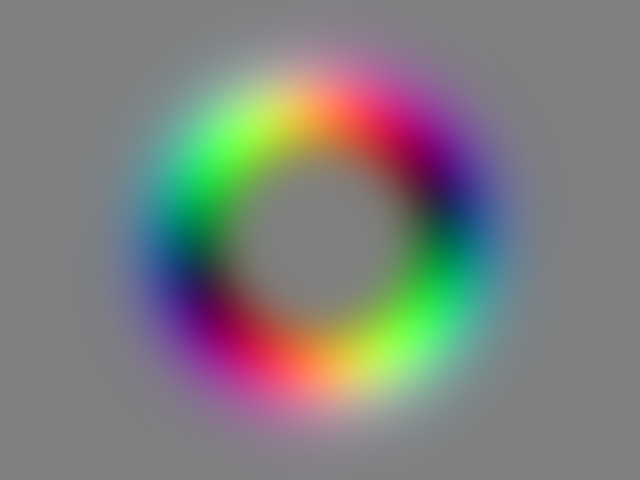
Reproduce this background procedurally as a Shadertoy shader.

```glsl
// Soft glowing ring on grey, its hues turning twice around the centre.

const float RING_RADIUS = 0.277;    // radius of peak strength, in canvas heights
const float RING_SHARPNESS = 8.0;   // higher values give a thinner ring
const float RING_TILT = 0.093;      // clockwise turn of the hue pattern, radians
const float HUE_TURNS = 2.0;        // hue cycles around the ring
const float BLUE_BALANCE = 1.13;    // relative radius where blue is neutral
const float BLUE_SLOPE = 2.2;       // rise of blue from inner to outer rim
const vec3 BACKGROUND = vec3(0.499, 0.501, 0.501);

// Bell over relative radius x: 1 at x = 1, fading to 0 inside and outside.
float ringStrength(float x) {
    return pow(x * exp(0.5 * (1.0 - x * x)), RING_SHARPNESS);
}

void mainImage(out vec4 fragColor, in vec2 fragCoord) {
    // Centred coordinates in canvas heights
    vec2 p = (fragCoord - 0.5 * iResolution.xy) / iResolution.y;
    float x = length(p) / RING_RADIUS;
    float angle = HUE_TURNS * (atan(p.y, p.x + 1e-6) + RING_TILT);

    // Red and green follow the angle, blue follows the radius
    vec3 swing = vec3(-cos(angle), -sin(angle), BLUE_SLOPE * (x - BLUE_BALANCE));
    vec3 color = BACKGROUND + 0.5 * ringStrength(x) * swing;

    fragColor = vec4(clamp(color, 0.0, 1.0), 1.0);
}
```
